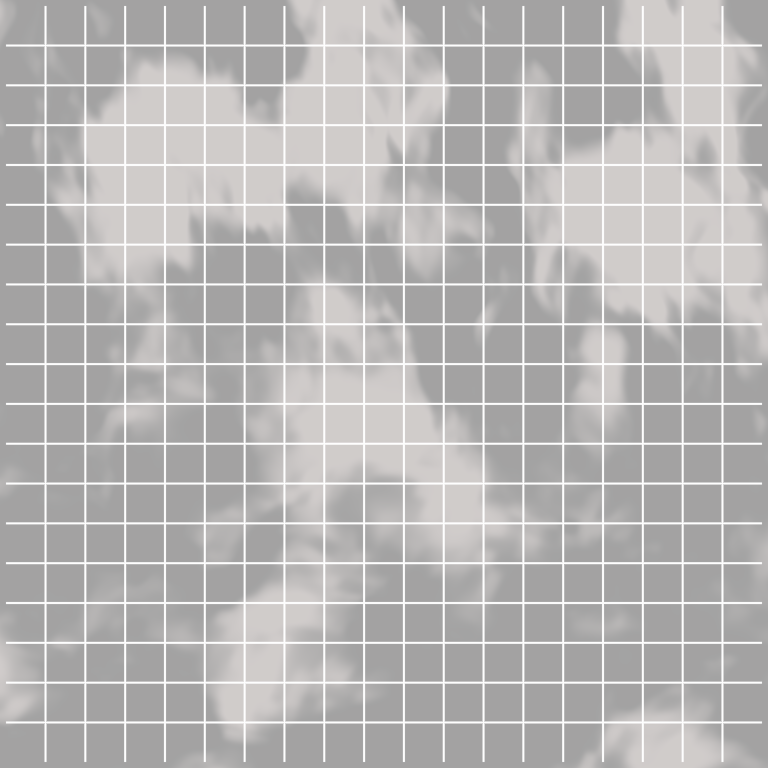
Write a three.js fragment shader that draws this texture.

```glsl
#define GRID_STEP 0.05185
#define GRID_MARGIN 0.0078
#define LINE_WIDTH 0.0027
#define EDGE_BLUR 0.0009
#define WARP 0.035
#define CLOUD_LOW 0.418
#define CLOUD_HIGH 0.602
#define BASE_GRAY vec3(0.638, 0.637, 0.637)
#define CLOUD_GRAY vec3(0.816, 0.799, 0.794)
#define LINE_WHITE vec3(0.995)

varying vec2 vUv;

float hash(vec2 p) {
  vec3 q = fract(p.xyx * 0.1031);
  q += dot(q, q.yzx + 33.33);
  return fract((q.x + q.y) * q.z);
}

float valueNoise(vec2 p) {
  vec2 cell = floor(p);
  vec2 f = fract(p);
  f = f * f * f * (f * (f * 6.0 - 15.0) + 10.0);
  float low = mix(hash(cell), hash(cell + vec2(1.0, 0.0)), f.x);
  float high = mix(hash(cell + vec2(0.0, 1.0)), hash(cell + vec2(1.0)), f.x);
  return mix(low, high, f.y);
}

mat2 rotation(float angle) {
  float c = cos(angle);
  float s = sin(angle);
  return mat2(c, s, -s, c);
}

// Layered noise; the small turn per octave hides the lattice
float fbm(vec2 p) {
  float sum = 0.0;
  float weight = 1.0;
  float total = 0.0;
  for (int i = 0; i < 4; i++) {
    sum += weight * valueNoise(p);
    total += weight;
    p = rotation(0.25) * p * 2.03 + 17.3;
    weight *= 0.6;
  }
  return sum / total;
}

// Upright wisps above, softer slanted banks below
float cloudCover(vec2 uv) {
  vec2 bend = vec2(valueNoise(uv * 11.0 + 40.0), valueNoise(uv * 11.0 + 75.0));
  vec2 p = uv + WARP * (bend - 0.5);
  float wisps = fbm(rotation(-0.2) * p * vec2(7.5, 4.0) + 23.0);
  float banks = fbm(rotation(-0.4) * p * vec2(5.0, 6.0) + 61.0);
  float upper = smoothstep(0.3, 0.65, uv.y + 0.35 * (uv.x - 0.5));
  float density = mix(banks, wisps, upper);

  // Thin out at the border and in a hollow near the centre
  vec2 inset = min(uv, 1.0 - uv);
  density += 0.08 * (smoothstep(0.0, 0.22, min(inset.x, inset.y)) - 0.65);
  vec2 hollow = (uv - vec2(0.56, 0.53)) * vec2(6.0, 11.0);
  density -= 0.1 * exp(-dot(hollow, hollow));

  float softness = mix(0.02, -0.015, upper);
  return smoothstep(CLOUD_LOW - softness, CLOUD_HIGH + softness, density);
}

float within(float distanceToCentre, float halfSize) {
  return 1.0 - smoothstep(halfSize - EDGE_BLUR, halfSize + EDGE_BLUR, distanceToCentre);
}

// Centred square grid whose lines stop short of the border
float gridLines(vec2 uv) {
  vec2 centred = uv - 0.5;
  vec2 toLine = abs(fract(centred / GRID_STEP) - 0.5) * GRID_STEP;
  vec2 away = abs(centred);
  float extent = 0.5 - GRID_MARGIN;
  float lastLine = 9.0 * GRID_STEP;
  float vertical = within(toLine.x, 0.5 * LINE_WIDTH)
    * within(away.y, extent) * step(away.x, lastLine);
  float horizontal = within(toLine.y, 0.5 * LINE_WIDTH)
    * within(away.x, extent) * step(away.y, lastLine);
  return max(vertical, horizontal);
}

void main() {
  vec3 color = mix(BASE_GRAY, CLOUD_GRAY, cloudCover(vUv));
  color = mix(color, LINE_WHITE, gridLines(vUv));
  gl_FragColor = vec4(color, 1.0);
}
```
